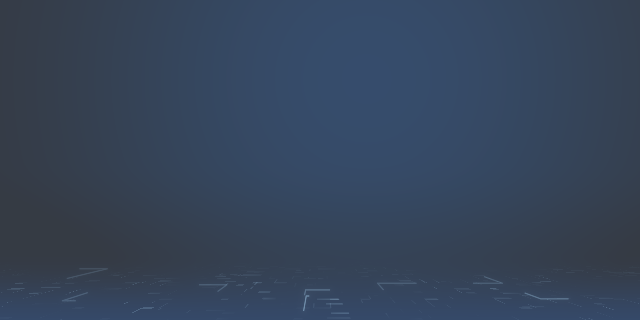
Write a WebGL 2 fragment shader that draws this background.

```glsl
#version 300 es
precision highp float;
// Dim blue studio backdrop with a soft round glow above a floor of faint circuit traces.

uniform vec2 u_resolution;
out vec4 fragColor;

const vec3 GLOW_BLUE = vec3(0.211, 0.300, 0.423);
const vec3 EDGE_GREY = vec3(0.206, 0.230, 0.268);
const vec3 FLOOR_BLUE = vec3(0.208, 0.288, 0.415);
const vec3 TRACE_TINT = vec3(0.54, 0.68, 0.79);

const vec2 GLOW_CENTER = vec2(1.146, 0.753);
const float FLOOR_TOP = 0.205;
const float VANISHING_Y = 0.32;

float hash(vec2 p) {
    vec3 q = fract(vec3(p.xyx) * 0.1031);
    q += dot(q, q.yzx + 33.33);
    return fract((q.x + q.y) * q.z);
}

vec2 gradient(vec2 cell) {
    float angle = 6.2832 * hash(cell);
    return vec2(cos(angle), sin(angle));
}

float gradientNoise(vec2 p) {
    vec2 i = floor(p);
    vec2 f = p - i;
    vec2 w = f * f * (3.0 - 2.0 * f);
    vec2 e = vec2(1.0, 0.0);
    float low = mix(dot(gradient(i), f), dot(gradient(i + e.xy), f - e.xy), w.x);
    float high = mix(dot(gradient(i + e.yx), f - e.yx), dot(gradient(i + 1.0), f - 1.0), w.x);
    return mix(low, high, w.y);
}

float segmentDistance(vec2 p, vec2 a, vec2 b) {
    vec2 d = b - a;
    return length(p - a - d * clamp(dot(p - a, d) / dot(d, d), 0.0, 1.0));
}

float stroke(float distance, float width, float pixel) {
    return 1.0 - smoothstep(width, width + pixel, distance);
}

// Wall: round falloff, dimmer where it meets the floor
vec3 backdrop(vec2 p) {
    float falloff = smoothstep(0.0, 1.38, length(p - GLOW_CENTER));
    float dimming = 0.2 * (1.0 - smoothstep(0.2, 0.5, p.y));
    return mix(GLOW_BLUE, EDGE_GREY, min(falloff + dimming, 1.0));
}

// One random, partial edge along the grid line nearest to the point
float gridEdge(vec2 uv, vec2 unitSize, float density, float seed, float pixel) {
    vec2 id = vec2(floor(uv.x), round(uv.y));
    float chance = hash(id + seed);
    float reach = mix(0.25, 1.0, hash(id + seed + 17.0));
    vec2 local = vec2(fract(uv.x), uv.y - id.y);
    vec2 offset = vec2(max(local.x - reach, 0.0), local.y) * unitSize;
    float brightness = mix(0.15, 0.8, hash(id + seed + 41.0));
    return step(chance, density) * brightness * stroke(length(offset), 0.0003, pixel);
}

// Perspective layer of traces running across and away
float traceLayer(vec2 p, float cellSize, float density, float seed, float pixel) {
    float depth = 1.0 / (VANISHING_Y - p.y);
    vec2 uv = vec2((p.x - 1.0) * depth, depth) / cellSize + seed;
    vec2 unitSize = cellSize / vec2(depth, depth * depth);
    float across = gridEdge(uv, unitSize, density, seed, pixel);
    float away = gridEdge(uv.yx, unitSize.yx, density, seed + 83.0, pixel);
    return max(across, away);
}

// Bright corner: one arm across, one arm away from the viewer
float bracket(vec2 p, vec2 corner, vec2 arms, float pixel) {
    float slant = (corner.x - 1.0) / (VANISHING_Y - corner.y);
    float across = segmentDistance(p, corner, corner + vec2(arms.x, 0.0));
    float away = segmentDistance(p, corner, corner + vec2(-slant * arms.y, arms.y));
    float nearest = min(across, away);
    return stroke(nearest, 0.0004, pixel) + 0.12 * exp(-nearest * 130.0);
}

float accents(vec2 p, float pixel) {
    float light = 0.7 * bracket(p, vec2(0.955, 0.094), vec2(0.075, -0.015), pixel);
    light += 1.1 * bracket(p, vec2(0.957, 0.075), vec2(0.008, -0.045), pixel);
    light += 0.75 * bracket(p, vec2(1.690, 0.066), vec2(0.085, 0.018), pixel);
    light += 0.45 * bracket(p, vec2(0.709, 0.110), vec2(-0.085, -0.020), pixel);
    light += 0.45 * bracket(p, vec2(1.180, 0.115), vec2(0.120, -0.020), pixel);
    light += 0.45 * bracket(p, vec2(1.570, 0.115), vec2(-0.090, 0.020), pixel);
    light += 0.35 * bracket(p, vec2(0.335, 0.160), vec2(-0.085, -0.030), pixel);
    light += 0.45 * bracket(p, vec2(0.195, 0.060), vec2(0.040, 0.025), pixel);
    return light;
}

void main() {
    float pixel = 1.0 / u_resolution.y;
    vec2 p = gl_FragCoord.xy * pixel;
    vec3 color = backdrop(p);

    if (p.y < FLOOR_TOP) {
        // Floor brightens toward the viewer
        float nearness = 1.0 - smoothstep(-0.03, FLOOR_TOP, p.y);
        color = mix(color, FLOOR_BLUE, nearness);

        // Traces gather in patches and fade at the far end
        float traces = 0.0;
        for (int i = 0; i < 3; i++) {
            float layer = float(i);
            traces += traceLayer(p, 0.19 + 0.07 * layer, 0.11, 19.37 * (layer + 1.0), pixel);
        }
        float patches = smoothstep(-0.35, 0.4, gradientNoise(p * vec2(6.0, 15.0)));
        float fade = 1.0 - smoothstep(0.07, 0.19, p.y);
        float light = 0.55 * traces * patches * fade + 0.55 * accents(p, pixel);
        light *= 1.0 - smoothstep(0.15, FLOOR_TOP, p.y);
        color = mix(color, TRACE_TINT, clamp(light, 0.0, 1.0));
    }
    fragColor = vec4(color, 1.0);
}
```
